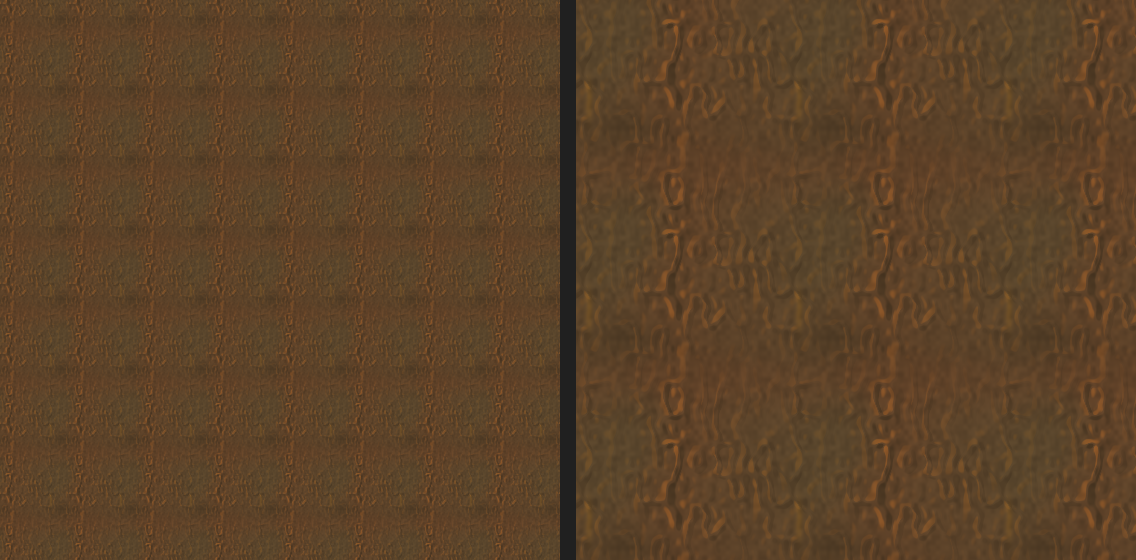
Left: the whole. Right: its middle third, enlarged.
A WebGL 2 fragment shader for this texture:

```glsl
#version 300 es
precision highp float;
// Worn, grained brown leather: one square patch repeated in a grid.
// Wrapped value noise is embossed into upright orange flecks and cracks,
// laid over soft olive, russet and dark zones that wrap at the patch edges.

#define REPEATS 8.0
#define GRAIN 0.075
#define FLECK_GAIN 0.60
#define CRACK_GAIN 0.50
#define OLIVE vec3(0.350, 0.272, 0.172)
#define RUSSET vec3(0.376, 0.256, 0.156)
#define SHADE vec3(0.300, 0.225, 0.140)
#define ORANGE vec3(0.590, 0.355, 0.155)
#define OCHRE vec3(0.500, 0.345, 0.130)

uniform vec2 u_resolution;
out vec4 fragColor;

float hash(vec2 p) {
    vec3 q = fract(p.xyx * 0.1031);
    q += dot(q, q.yzx + 33.33);
    return fract((q.x + q.y) * q.z);
}

// Value noise over the unit patch, wrapping after a whole number of cells
float noise(vec2 p, vec2 cells, float seed) {
    p *= cells;
    vec2 i = floor(p), f = p - i;
    f = f * f * (3.0 - 2.0 * f);
    vec2 a = mod(i, cells) + seed, b = mod(i + 1.0, cells) + seed;
    return mix(mix(hash(a), hash(vec2(b.x, a.y)), f.x),
               mix(hash(vec2(a.x, b.y)), hash(b), f.x), f.y);
}

// Soft bumps whose distance wraps around the patch
float band(float x, float centre, float width) {
    float d = (fract(x - centre + 0.5) - 0.5) / width;
    return exp(-d * d);
}

float spot(vec2 p, vec2 centre, vec2 size) {
    return band(p.x, centre.x, size.x) * band(p.y, centre.y, size.y);
}

// Height of the leather: short pebbles and winding upright cracks
float relief(vec2 p) {
    p.x += 0.03 * (noise(p, vec2(9.0, 16.0), 11.0) - 0.5);
    float pebble = noise(p, vec2(36.0, 24.0), 23.0);
    float ridge = 1.0 - abs(2.0 * noise(p, vec2(16.0, 7.0), 41.0) - 1.0);
    return FLECK_GAIN * pebble + CRACK_GAIN * smoothstep(0.72, 1.0, ridge);
}

void main() {
    vec2 uv = gl_FragCoord.xy / u_resolution;
    vec2 p = fract(uv * REPEATS);
    p.y = 1.0 - p.y; // patch measured from its top

    // Broad tones
    float patchy = noise(p, vec2(4.0, 5.0), 67.0) - 0.5;
    float warm = 0.35 + 0.45 * band(p.x, 0.18, 0.20) + 0.50 * band(p.y, 0.45, 0.14)
               - 0.55 * spot(p, vec2(0.82, 0.82), vec2(0.20, 0.28)) + 0.4 * patchy;
    vec3 color = mix(OLIVE, RUSSET, clamp(warm, 0.0, 1.0));
    float dark = spot(p, vec2(0.90, 0.26), vec2(0.17, 0.09))
               + 0.35 * band(p.y, 0.33, 0.07);
    color = mix(color, SHADE, clamp(0.65 * dark, 0.0, 1.0));

    // Flecks gather in upright columns and fade in the smooth band
    float columns = 0.25 + 0.75 * band(p.x, 0.14, 0.07) + 0.35 * band(p.x, 0.34, 0.06)
                  + 0.40 * band(p.x, 0.73, 0.04) + 0.25 * band(p.x, 0.96, 0.06)
                  + 0.85 * spot(p, vec2(0.53, 0.98), vec2(0.10, 0.18));
    columns *= 1.0 - 0.60 * band(p.y, 0.42, 0.12);
    columns *= 0.55 + 0.9 * noise(p, vec2(10.0, 8.0), 83.0);

    // Light from the upper left catches one flank and shades the other
    vec2 offset = vec2(0.012, 0.008);
    float slope = relief(p + offset) - relief(p - offset);
    float lit = smoothstep(0.06, 0.42, slope) * columns;
    float shaded = smoothstep(0.06, 0.42, -slope) * columns;
    color = mix(color, SHADE * 0.85, min(0.65 * shaded, 0.8));
    vec3 glint = mix(OCHRE, ORANGE, clamp(warm + 0.25, 0.0, 1.0));
    color = mix(color, glint, min(0.75 * lit, 0.85));

    // A short ochre scratch
    float sway = 0.012 * (noise(p, vec2(6.0, 16.0), 97.0) - 0.5);
    float scratch = spot(p + vec2(sway, 0.0), vec2(0.73, 0.14), vec2(0.016, 0.09));
    color = mix(color, OCHRE, 0.65 * scratch * (0.6 + 0.4 * noise(p, vec2(24.0, 30.0), 5.0)));

    // Fine grain
    float grain = noise(p, vec2(46.0, 40.0), 131.0) - 0.5;
    color *= 1.0 + 2.0 * GRAIN * grain;
    fragColor = vec4(color, 1.0);
}
```
